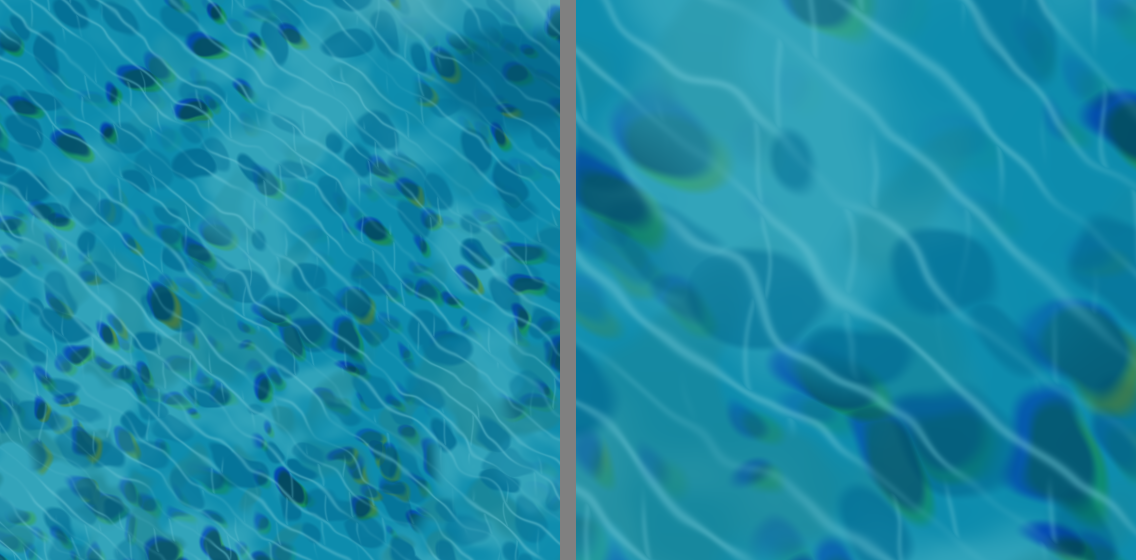
Left: the whole. Right: its middle third, enlarged.
Write a three.js fragment shader that draws this texture.

```glsl
// Sunlit pool water: slanted ripple lines over pale floor and dark, colour-fringed pebbles.
varying vec2 vUv;

const vec3 WATER = vec3(0.05, 0.55, 0.68);
const vec3 SHALLOW = vec3(0.19, 0.64, 0.73);
const vec3 PALE = vec3(0.36, 0.70, 0.74);
const vec3 DEEP = vec3(0.015, 0.44, 0.59);
const vec3 SILT = vec3(0.12, 0.52, 0.57);
const vec3 PEBBLE = vec3(0.005, 0.27, 0.36);
const vec3 OCHRE = vec3(0.42, 0.50, 0.20);
const vec3 GLINT = vec3(0.42, 0.77, 0.83);

const float SLANT = -0.70;         // direction of the ripples, radians
const float RIPPLE_GAP = 0.039;
const float RIPPLE_WIDTH = 0.0030;
const float EDGE = 0.0045;         // softness of pebble rims
const float PATCH_CELL = 0.070;
const float PEBBLE_CELL = 0.056;
const float SPECK_CELL = 0.036;
const vec2 DISPERSION = vec2(0.009, -0.008); // blue is refracted this far

vec3 hash3(vec2 p) {
  vec3 h = fract(vec3(p.xyx) * vec3(0.1031, 0.1030, 0.0973));
  h += dot(h, h.yxz + 33.33);
  return fract((h.xxy + h.yzz) * h.zyx);
}

float noise(vec2 p) {
  vec2 i = floor(p), f = fract(p);
  f = f * f * (3.0 - 2.0 * f);
  float low = mix(hash3(i).x, hash3(i + vec2(1.0, 0.0)).x, f.x);
  float high = mix(hash3(i + vec2(0.0, 1.0)).x, hash3(i + 1.0).x, f.x);
  return mix(low, high, f.y);
}

float fbm(vec2 p) {
  return 0.55 * noise(p) + 0.30 * noise(p * 2.1 + 7.3) + 0.15 * noise(p * 4.3 + 3.1);
}

vec2 noise2(vec2 p) {
  return vec2(noise(p), noise(p + 41.7)) - 0.5;
}

float blob(vec2 p, vec2 centre, vec2 size) {
  vec2 d = (p - centre) / size;
  return exp(-dot(d, d));
}

// Axes along and across the ripples
vec2 slanted(vec2 p) {
  float c = cos(SLANT), s = sin(SLANT);
  return vec2(c * p.x + s * p.y, c * p.y - s * p.x);
}

// Scattered ovals, one per occupied cell, each with its own strength
float ovals(vec2 q, float cell, float share, float seed) {
  vec2 g = q / cell, id = floor(g);
  float cover = 0.0;
  for (int y = -1; y <= 1; y++) {
    for (int x = -1; x <= 1; x++) {
      vec2 c = id + vec2(float(x), float(y));
      vec3 r = hash3(c + seed);
      vec2 d = (g - c - 0.2 - 0.6 * r.xy) * vec2(0.76, 1.15);
      d.y += (r.x - 0.5) * d.x;
      float radius = mix(0.20, 0.48, fract(r.z * 17.0));
      float inside = 1.0 - smoothstep(-EDGE, EDGE, (length(d) - radius) * cell);
      cover = max(cover, inside * step(r.z, share) * mix(0.45, 1.0, r.y));
    }
  }
  return cover;
}

// Wavy bright lines joined by faint, broken cross links
float ripples(vec2 q, float rough) {
  q.y += (0.020 + 0.010 * rough) * (noise(q * vec2(17.0, 15.0)) - 0.5);
  q.y += 0.007 * (noise(q * 42.0) - 0.5) + 0.05 * (noise(q * 3.5) - 0.5);
  float row = q.y / RIPPLE_GAP;
  float f = fract(row);
  float line = exp(-pow(min(f, 1.0 - f) * RIPPLE_GAP / RIPPLE_WIDTH, 2.0));
  line *= 0.25 + 0.75 * smoothstep(0.2, 0.7, noise(q * vec2(13.0, 24.0) + 5.0));
  float brick = fract(q.x / 0.075 + 0.5 * f + hash3(vec2(floor(row), 9.0)).x);
  float link = exp(-pow((brick - 0.5) * 0.075 / RIPPLE_WIDTH, 2.0));
  link *= smoothstep(0.45, 0.75, noise(q * 16.0 + 19.0)) * smoothstep(0.0, 0.1, f * (1.0 - f));
  return max(line, 0.6 * link);
}

void main() {
  vec2 p = vUv;
  float rough = 1.0 - smoothstep(0.15, 0.75, p.y);
  vec2 bent = p + 0.030 * noise2(p * 11.0) + (0.010 + 0.008 * rough) * noise2(p * 32.0);
  vec2 q = slanted(bent);

  // Broad light and shade of the floor
  float shade = blob(bent, vec2(0.93, 0.86), vec2(0.15, 0.10));
  float light = 0.55 * blob(bent, vec2(0.56, 0.80), vec2(0.10, 0.17))
    + 0.40 * blob(bent, vec2(0.08, 0.10), vec2(0.32, 0.24))
    + 0.65 * blob(bent, vec2(1.0, 0.17), vec2(0.15, 0.18))
    + 0.30 * blob(bent, vec2(0.40, 0.56), vec2(0.16, 0.12));
  float glare = blob(bent, vec2(0.72, 1.0), vec2(0.11, 0.07))
    + blob(bent, vec2(1.0, 1.02), vec2(0.13, 0.06));
  float mottle = fbm(bent * 7.0) + 0.25 * rough * (noise(q * vec2(22.0, 34.0)) - 0.5);
  vec3 colour = mix(WATER, SHALLOW, smoothstep(0.42, 0.72, mottle + 0.45 * light - 0.3 * shade));
  colour = mix(colour, PALE, clamp(0.75 * glare + 0.22 * light * mottle, 0.0, 0.8));
  colour = mix(colour, SILT, 0.65 * smoothstep(0.58, 0.78, noise(q * 19.0 + 60.0)) * (0.3 + 0.7 * rough));
  colour = mix(colour, DEEP * 0.92, 0.85 * smoothstep(0.25, 0.65, shade));

  // Soft blue patches, then pebbles whose blue channel is displaced
  float open = 1.0 - 0.65 * clamp(light + glare, 0.0, 1.0);
  colour = mix(colour, DEEP, ovals(q, PATCH_CELL, 0.62, 3.0) * open);
  float cluster = open * smoothstep(0.30, 0.52, noise(p * 6.0 + 13.0) + 0.12 * rough);
  vec2 blueQ = q - slanted(DISPERSION);
  float body = ovals(q, PEBBLE_CELL, 0.27, 71.0);
  float fringe = ovals(blueQ, PEBBLE_CELL, 0.27, 71.0);
  float speck = ovals(q, SPECK_CELL, 0.22, 137.0) * (0.25 + 0.45 * rough);
  float speckFringe = ovals(blueQ, SPECK_CELL, 0.22, 137.0) * (0.25 + 0.45 * rough);
  vec2 cover = max(vec2(body, fringe), vec2(speck, speckFringe)) * cluster;
  colour = mix(colour, PEBBLE, cover.xxy);

  // Rare ochre glow on the displaced rims, then the bright ripples
  float warm = max(cover.y - cover.x, 0.0) * smoothstep(0.55, 0.75, noise(p * 9.0 + 31.0));
  colour = mix(colour, OCHRE, 0.75 * warm);
  float strength = 0.46 * (1.0 - 0.6 * shade) * (1.0 - 0.5 * glare);
  colour = mix(colour, GLINT, clamp(strength, 0.0, 1.0) * ripples(slanted(p), rough));
  gl_FragColor = vec4(colour, 1.0);
}
```
